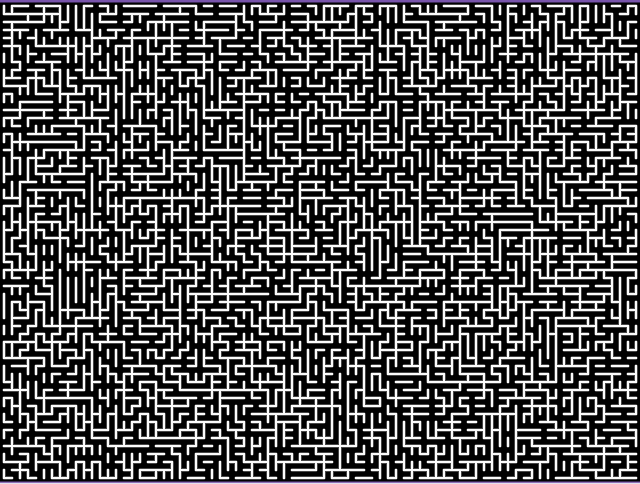
Reproduce this pattern procedurally as a Shadertoy shader.

```glsl
// Draws a dense maze of white corridors on black between thin purple edge strips.

const vec2 GRID = vec2(80.0, 60.0);

float hash(vec2 p, float seed) {
    vec3 q = fract(vec3(p.xy, p.x + seed) * vec3(0.1031, 0.1030, 0.0973));
    q += dot(q, q.yzx + 33.33);
    return fract((q.x + q.y) * q.z);
}

// Random weight of the edge leaving a node along an axis; very heavy off the grid
float weight(vec2 node, vec2 axis) {
    vec2 end = node + axis;
    if (min(node.x, node.y) < 0.0 || end.x >= GRID.x || end.y >= GRID.y) return 9.0;
    float lean = 0.3 * (hash(floor(node / 5.0), 7.0) - 0.5);
    return hash(node + 11.0, 3.0 + 40.0 * axis.x) + lean * (axis.x - axis.y);
}

// Every node keeps its lightest edge, every square loses its heaviest one
bool isOpen(vec2 a, vec2 axis) {
    vec2 side = axis.yx, b = a + axis;
    float w = weight(a, axis);
    if (w > 5.0) return false;

    float aUp = weight(a, side), aDown = weight(a - side, side);
    float bUp = weight(b, side), bDown = weight(b - side, side);
    float lightestAtA = min(weight(a - axis, axis), min(aUp, aDown));
    float lightestAtB = min(weight(b, axis), min(bUp, bDown));
    if (w < lightestAtA || w < lightestAtB) return true;

    float heaviestAbove = max(weight(a + side, axis), max(aUp, bUp));
    float heaviestBelow = max(weight(a - side, axis), max(aDown, bDown));
    return w < 0.5 && w < heaviestAbove && w < heaviestBelow;
}

// Distance from q to the half corridor that runs from the node along dir
float armDistance(vec2 q, vec2 dir) {
    return length(q - dir * clamp(dot(q, dir), 0.0, 0.5));
}

void mainImage(out vec4 fragColor, in vec2 fragCoord) {
    float pixel = GRID.x / iResolution.x;
    float height = iResolution.y * pixel;
    vec2 canvas = fragCoord * pixel;
    vec2 p = canvas - vec2(0.0, 0.5 * (height - GRID.y));

    // Corridors around the nearest node
    vec2 node = clamp(floor(p), vec2(0.0), GRID - 1.0);
    vec2 q = p - node - 0.5;
    float d = length(q);
    for (int i = 0; i < 2; i++) {
        vec2 axis = i == 0 ? vec2(1.0, 0.0) : vec2(0.0, 1.0);
        if (isOpen(node, axis)) d = min(d, armDistance(q, axis));
        if (isOpen(node - axis, axis)) d = min(d, armDistance(q, -axis));
    }
    float corridor = clamp(0.5 + (0.16 - d) / pixel, 0.0, 1.0);
    vec3 color = mix(vec3(0.005), vec3(0.985), corridor);

    // Purple strips at the top and bottom, with a pale lower rim
    vec3 purple = vec3(0.47, 0.33, 0.67);
    float fromTop = height - canvas.y;
    color = mix(color, purple, clamp(0.5 + (0.31 - fromTop) / pixel, 0.0, 1.0));
    color = mix(color, purple, clamp(0.5 + (0.31 - canvas.y) / pixel, 0.0, 1.0));
    color = mix(color, vec3(0.9, 0.88, 0.93), clamp(0.5 + (0.15 - canvas.y) / pixel, 0.0, 1.0));

    fragColor = vec4(color, 1.0);
}
```
